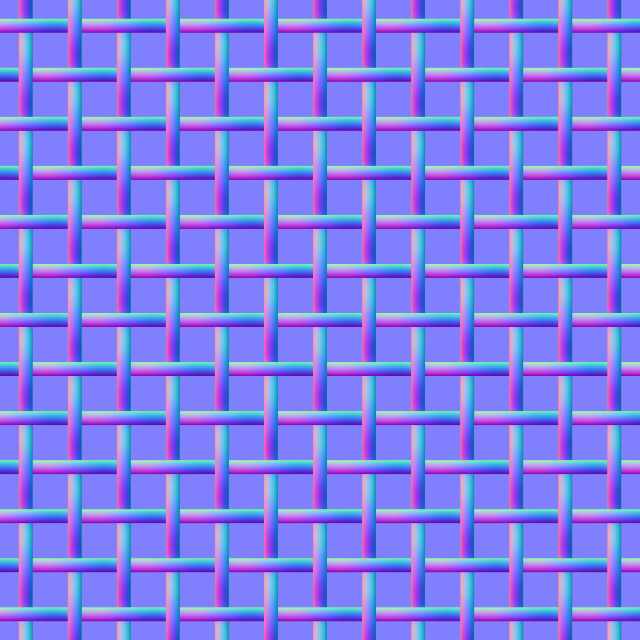
Give the GLSL for this texture map, as a WebGL 1 fragment shader.

```glsl
precision highp float;

// Tangent-space normal map of a plain-woven wire mesh over a flat ground.
// Each wire is a round tube whose axis rises and dips in a layered sine;
// the parity of the crossing decides which of the two wires lies on top.

uniform vec2 u_resolution;

const float PI = 3.14159265;
const float WIRES = 13.05;        // wire pitches across the canvas
const float WIRE_RADIUS = 0.142;  // in pitches
const float BEND = 0.62;          // steepest slope of a wire

// Downhill slope of a wire; phase 0 is a crest, phase 1 a trough.
float weaveSlope(float phase) {
  float a = PI * phase;
  return BEND * sin(a) * (1.0 - 0.4 * cos(a));
}

// Normal of a bent tube as (along, across, up).
vec3 tubeNormal(float across, float slope) {
  float side = clamp(across / WIRE_RADIUS, -1.0, 1.0);
  float crown = sqrt(1.0 - side * side);
  vec2 lean = normalize(vec2(slope, 1.0)) * crown;
  return vec3(lean.x, side, lean.y);
}

// Antialiased coverage of a wire, given the distance from its axis.
float wireMask(float across, float pixel) {
  return clamp((WIRE_RADIUS - abs(across)) / pixel + 0.5, 0.0, 1.0);
}

// Packs a normal into colour, with red growing toward the left.
vec3 encodeNormal(vec3 n) {
  return vec3(-n.x, n.y, n.z) * 0.5 + 0.5;
}

void main() {
  // Grid centred on the canvas, with wires through the cell centres.
  float extent = min(u_resolution.x, u_resolution.y);
  float pixel = WIRES / extent;
  vec2 grid = (gl_FragCoord.xy - 0.5 * u_resolution) * pixel + 6.5;
  vec2 cell = floor(grid);
  vec2 local = grid - cell - 0.5;

  // Neighbouring wires are half a wave apart.
  float rowSlope = weaveSlope(grid.x - 0.5 + cell.y);
  float columnSlope = weaveSlope(grid.y + 0.5 + cell.x);

  vec3 rowColor = encodeNormal(tubeNormal(local.y, rowSlope));
  vec3 columnColor = encodeNormal(tubeNormal(local.x, columnSlope).yxz);
  float rowMask = wireMask(local.y, pixel);
  float columnMask = wireMask(local.x, pixel);

  // Lay the lower wire on the ground, then the upper wire over it.
  float rowUnder = mod(cell.x + cell.y, 2.0);
  vec3 lowerColor = mix(columnColor, rowColor, rowUnder);
  vec3 upperColor = mix(rowColor, columnColor, rowUnder);
  float lowerMask = mix(columnMask, rowMask, rowUnder);
  float upperMask = mix(rowMask, columnMask, rowUnder);

  vec3 color = encodeNormal(vec3(0.0, 0.0, 1.0));
  color = mix(color, lowerColor, lowerMask);
  color = mix(color, upperColor, upperMask);
  gl_FragColor = vec4(color, 1.0);
}
```
